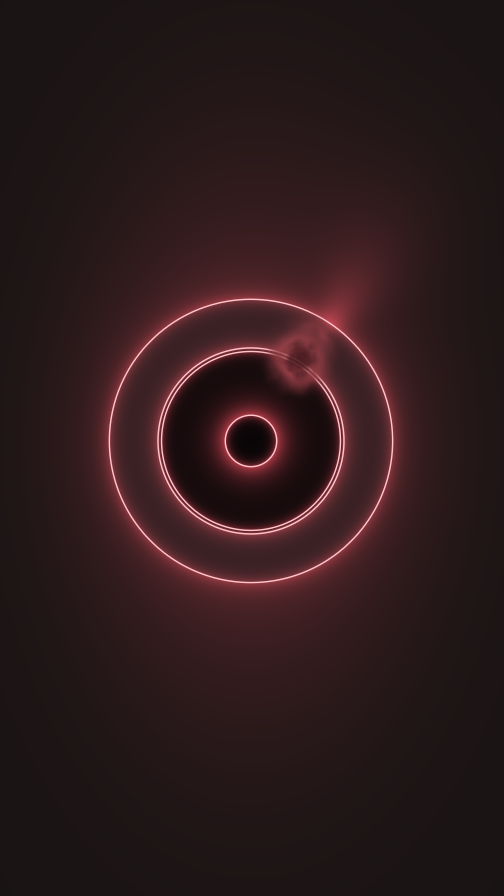
Reproduce this background procedurally as a WebGL 1 fragment shader.

```glsl
precision highp float;
// Glowing concentric rings on a dark backdrop, with a curl of smoke and a soft beam.
// Each zone between rings gets exponential glows from its edges; thin pale lines
// mark the rings, and value noise bends and mottles the smoke.
uniform vec2 u_resolution;

// Lengths are in canvas widths, measured from the canvas middle.
const vec2 CENTER = vec2(-0.002, 0.014);
const float OUTER_RADIUS = 0.281;
const float MIDDLE_RADIUS = 0.1845;
const float MIDDLE_INNER_RADIUS = 0.1775;
const float CORE_RADIUS = 0.051;
const float LINE_HALF_WIDTH = 0.0014;

const vec2 SMOKE_CENTER = vec2(0.093, 0.176);
const vec2 BEAM_ORIGIN = vec2(0.125, 0.195);
const float BEAM_ANGLE = 1.03;

const vec3 BACKDROP = vec3(0.098, 0.077, 0.077);
const vec3 BAND_COLOR = vec3(0.215, 0.125, 0.135);
const vec3 DISK_COLOR = vec3(0.075, 0.040, 0.045);
const vec3 CORE_COLOR = vec3(0.035, 0.020, 0.024);
const vec3 GLOW_COLOR = vec3(0.56, 0.17, 0.21);
const vec3 SMOKE_COLOR = vec3(0.62, 0.26, 0.29);
const vec3 SMOKE_HOLE = vec3(0.27, 0.10, 0.12);
const vec3 LINE_COLOR = vec3(1.0, 0.78, 0.80);

float hash(vec2 p) {
  return fract(sin(dot(p, vec2(127.1, 311.7))) * 4375.85);
}

float noise(vec2 p) {
  vec2 i = floor(p);
  vec2 f = fract(p);
  f = f * f * (3.0 - 2.0 * f);
  float low = mix(hash(i), hash(i + vec2(1.0, 0.0)), f.x);
  float high = mix(hash(i + vec2(0.0, 1.0)), hash(i + vec2(1.0, 1.0)), f.x);
  return mix(low, high, f.y);
}

float fbm(vec2 p) {
  float sum = 0.0;
  float gain = 0.5;
  for (int i = 0; i < 4; i++) {
    sum += gain * noise(p);
    p = p * 2.03 + 7.1;
    gain *= 0.5;
  }
  return sum;
}

// Glow that fades with distance on either side of an edge.
float falloff(float d, float size) {
  return exp(-abs(d) / size);
}

float bell(float d, float size) {
  return exp(-d * d / (size * size));
}

float ringLine(float r, float radius, float pixel) {
  return clamp((LINE_HALF_WIDTH - abs(r - radius)) / pixel + 0.5, 0.0, 1.0);
}

vec3 zones(vec2 p, float r, float pixel) {
  // Backdrop with a tall halo
  vec2 tall = p * vec2(1.35, 0.80);
  float halo = 0.35 * exp(-5.0 * dot(tall, tall));
  float edge = r - OUTER_RADIUS;
  vec3 outside = BACKDROP + GLOW_COLOR
    * (halo + 0.48 * falloff(edge, 0.014) + 0.17 * falloff(edge, 0.06));

  // Band, disk and core
  vec3 band = BAND_COLOR + GLOW_COLOR
    * (0.55 * falloff(edge, 0.012) + 0.65 * falloff(r - MIDDLE_RADIUS, 0.014));
  vec3 disk = DISK_COLOR + GLOW_COLOR
    * (0.75 * falloff(r - MIDDLE_INNER_RADIUS, 0.008) + 1.1 * falloff(r - CORE_RADIUS, 0.022));
  vec3 core = CORE_COLOR + GLOW_COLOR * 0.95 * falloff(r - CORE_RADIUS, 0.008);

  vec3 color = mix(core, disk, smoothstep(-pixel, pixel, r - CORE_RADIUS));
  color = mix(color, band, smoothstep(-pixel, pixel, r - 0.5 * (MIDDLE_RADIUS + MIDDLE_INNER_RADIUS)));
  return mix(color, outside, smoothstep(-pixel, pixel, edge));
}

float beam(vec2 p) {
  vec2 q = p - BEAM_ORIGIN;
  float reach = length(q);
  float turn = atan(q.y, q.x) - BEAM_ANGLE;
  return bell(turn, 0.42) * smoothstep(0.01, 0.09, reach) * exp(-reach / 0.13);
}

vec3 addSmoke(vec3 color, vec2 p) {
  vec2 q = p - SMOKE_CENTER;
  float wisps = fbm(q * 32.0 + 3.0);
  float r = length(q * vec2(1.0, 0.92)) + 0.030 * (wisps - 0.47);
  float puff = bell(r - 0.036, 0.021);
  // Trailing arc on the upper right
  float arc = bell(r - 0.066, 0.014) * bell(atan(q.y, q.x) - 0.95, 0.65);
  float hole = 1.0 - smoothstep(0.012, 0.030, r);
  color = mix(color, SMOKE_HOLE, 0.9 * hole);
  float density = clamp(0.82 * puff + 0.6 * arc, 0.0, 0.9);
  return mix(color, SMOKE_COLOR * (0.65 + 0.65 * wisps), density);
}

void main() {
  vec2 p = (gl_FragCoord.xy - 0.5 * u_resolution) / u_resolution.x;
  float pixel = 1.0 / u_resolution.x;
  float r = length(p - CENTER);

  vec3 color = zones(p - CENTER, r, pixel);
  color += GLOW_COLOR * 0.85 * beam(p);
  float lines = max(ringLine(r, OUTER_RADIUS, pixel), ringLine(r, CORE_RADIUS, pixel));
  lines = max(lines, ringLine(r, MIDDLE_RADIUS, pixel));
  lines = max(lines, ringLine(r, MIDDLE_INNER_RADIUS, pixel));
  color = mix(color, LINE_COLOR, lines);
  color = addSmoke(color, p);
  gl_FragColor = vec4(color, 1.0);
}
```
